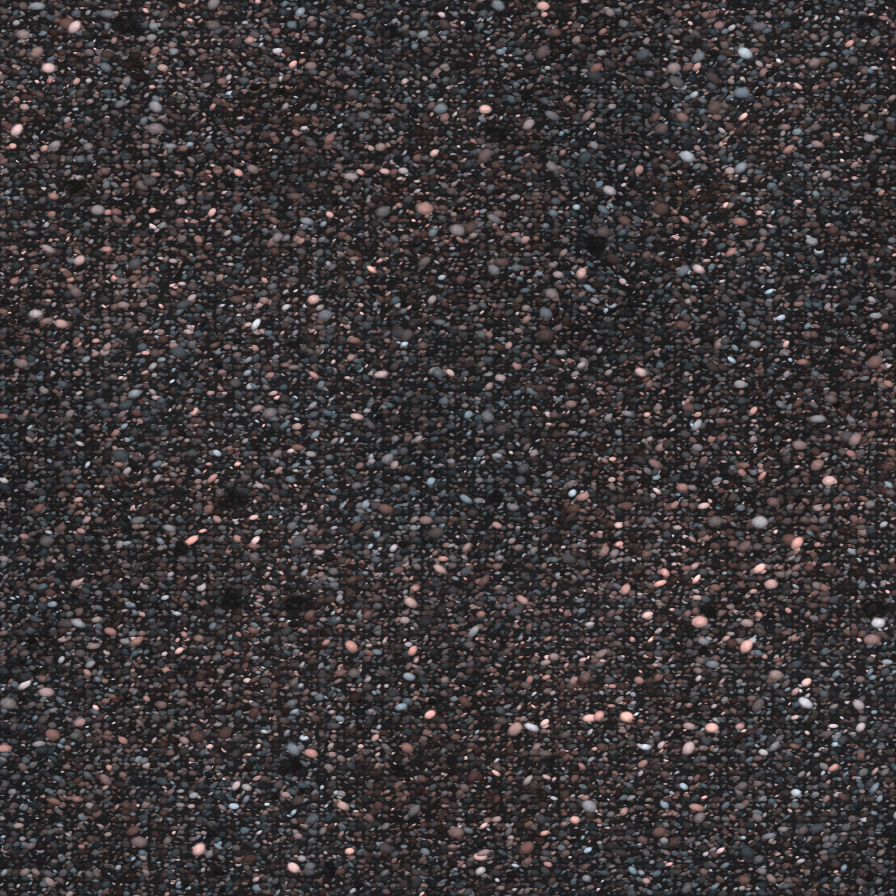
Write a WebGL 1 fragment shader that draws this texture.

```glsl
precision highp float;
uniform vec2 u_resolution;

#define FINE_CELLS 138.0
#define MEDIUM_CELLS 96.0
#define PEBBLE_CELLS 62.0
#define PIT_CELLS 17.0
#define ROW_SQUASH 1.4
#define MEDIAN_TONE 0.268
#define TONE_SPREAD 0.42
#define TILT 0.12
#define TILT_SPREAD 1.7
#define EDGE_SOFTNESS 0.32

const vec3 SLATE = vec3(0.86, 1.00, 1.10);
const vec3 RUST = vec3(1.24, 0.93, 0.88);
const vec3 SHADOW = vec3(0.125, 0.120, 0.125);

float hash(vec2 p) {
  return fract(sin(dot(p, vec2(127.1, 311.7))) * 43758.5453);
}

float valueNoise(vec2 p) {
  vec2 i = floor(p), f = fract(p);
  f = f * f * (3.0 - 2.0 * f);
  return mix(mix(hash(i), hash(i + vec2(1.0, 0.0)), f.x),
             mix(hash(i + vec2(0.0, 1.0)), hash(i + vec2(1.0, 1.0)), f.x), f.y);
}

// Sum of three hashes, close to a unit normal distribution
float bell(vec2 p) {
  return 2.0 * (hash(p + 3.3) + hash(p + 17.9) + hash(p + 41.2) - 1.5);
}

vec3 grainColor(vec2 id, float gain, float warmth) {
  float tone = MEDIAN_TONE * gain * exp(TONE_SPREAD * bell(id));
  float hue = clamp(hash(id + 7.7) + warmth, 0.0, 1.0);
  return min(tone, 0.74) * mix(SLATE, RUST, hue);
}

// Paints one layer of tilted oval grains over the colour below
vec3 grainLayer(vec3 below, vec2 uv, float cells, float cover, float gain, float warmth) {
  vec2 p = uv * cells * vec2(1.0, ROW_SQUASH);
  vec2 base = floor(p);
  float pixel = cells / min(u_resolution.x, u_resolution.y);
  for (int y = -1; y <= 1; y++) {
    for (int x = -1; x <= 1; x++) {
      vec2 cell = base + vec2(float(x), float(y));
      vec2 id = cell + cells * 1.37;
      if (hash(id + 0.5) > cover) continue;

      vec2 center = cell + 0.15 + 0.7 * vec2(hash(id + 11.1), hash(id + 23.6));
      vec2 d = (p - center) / vec2(1.0, ROW_SQUASH);
      float angle = TILT + TILT_SPREAD * (hash(id + 5.4) - 0.5);
      float c = cos(angle), s = sin(angle);
      vec2 local = vec2(c * d.x + s * d.y, c * d.y - s * d.x);

      float halfLength = mix(0.36, 0.66, hash(id + 31.8));
      float halfWidth = halfLength * mix(0.42, 0.78, hash(id + 52.3));
      float r = length(local / vec2(halfLength, halfWidth));
      float soft = max(EDGE_SOFTNESS, pixel / halfWidth);
      float mask = 1.0 - smoothstep(1.0 - soft, 1.0 + 0.3 * soft, r);

      // Rounded top, lit from above, with a dark rim
      float shade = 1.16 - 0.48 * r * r + 0.22 * d.y / halfWidth;
      vec3 color = grainColor(id, gain, warmth) * clamp(shade, 0.45, 1.4);
      below = mix(below, color, mask);
    }
  }
  return below;
}

// Sparse soft hollows; returns how dark the spot is
float pits(vec2 uv) {
  vec2 p = uv * PIT_CELLS;
  vec2 cell = floor(p);
  vec2 center = cell + 0.35 + 0.3 * vec2(hash(cell + 2.1), hash(cell + 8.6));
  float wobble = 0.14 * (valueNoise(uv * 130.0) - 0.5);
  float radius = mix(0.12, 0.24, hash(cell + 13.0));
  float d = length((p - center) * vec2(0.85, 1.1)) + wobble;
  return step(hash(cell + 61.0), 0.06) * (1.0 - smoothstep(radius * 0.6, radius * 1.3, d));
}

void main() {
  vec2 uv = gl_FragCoord.xy / min(u_resolution.x, u_resolution.y);

  // Broad drifts of warmth and brightness
  float warmth = 0.35 * (valueNoise(uv * 9.0 + 4.0) - 0.5);
  float drift = 0.6 * valueNoise(uv * 6.0) + 0.4 * valueNoise(uv * 21.0 + 9.0);

  vec3 color = SHADOW;
  color = grainLayer(color, uv, FINE_CELLS, 0.95, 0.98, warmth);
  color = grainLayer(color, uv, MEDIUM_CELLS, 0.62, 1.0, warmth);
  color = grainLayer(color, uv, PEBBLE_CELLS, 0.09, 1.45, warmth + 0.12);

  color *= mix(0.86, 1.14, drift);
  color *= mix(0.92, 1.08, valueNoise(uv * 380.0));
  color = mix(color, SHADOW * 0.7, 0.85 * pits(uv));

  gl_FragColor = vec4(color, 1.0);
}
```
